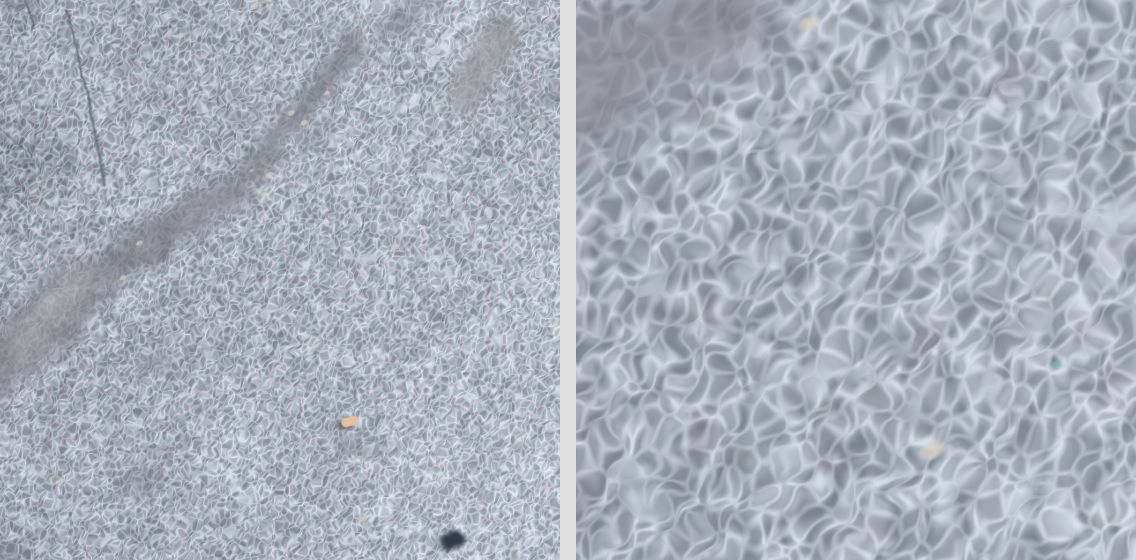
Left: the whole. Right: its middle third, enlarged.
Give the GLSL for this texture, as a WebGL 1 fragment shader.

```glsl
precision highp float;
// Weathered blue-grey stone with wormy grain, a diagonal stain, cracks and small grit.
uniform vec2 u_resolution;

vec2 hash2(vec2 cell) {
  vec3 h = fract(cell.xyx * vec3(0.1031, 0.1030, 0.0973));
  h += dot(h, h.yzx + 33.33);
  return fract((h.xx + h.yz) * h.zy);
}

float valueNoise(vec2 p) {
  vec2 i = floor(p), f = fract(p);
  vec2 s = f * f * (3.0 - 2.0 * f);
  float low = mix(hash2(i).x, hash2(i + vec2(1, 0)).x, s.x);
  float high = mix(hash2(i + vec2(0, 1)).x, hash2(i + vec2(1, 1)).x, s.x);
  return mix(low, high, s.y);
}

// Layered noise, roughly -0.5 to 0.5
float mottle(vec2 p) {
  float sum = 0.0, gain = 0.5;
  for (int k = 0; k < 4; k++) {
    sum += gain * (valueNoise(p) - 0.5);
    p = mat2(1.6, 1.2, -1.2, 1.6) * p + 7.3;
    gain *= 0.55;
  }
  return sum;
}

// Cellular noise: gap between the nearest and second nearest points
float cellGap(vec2 p) {
  vec2 i = floor(p), f = fract(p);
  float nearest = 8.0, second = 8.0;
  for (int y = -1; y <= 1; y++) {
    for (int x = -1; x <= 1; x++) {
      vec2 n = vec2(x, y);
      float d = length(n + hash2(i + n) - f);
      second = min(second, max(nearest, d));
      nearest = min(nearest, d);
    }
  }
  return second - nearest;
}

// Short bright curls on a darker ground, centred on zero
float wormGrain(vec2 p) {
  vec2 warp = vec2(valueNoise(p * 75.0), valueNoise(p * 75.0 + 41.0)) - 0.5;
  vec2 q = p + 0.011 * warp;
  q = vec2(dot(q, vec2(0.87, -0.5)) * 1.2, dot(q, vec2(0.5, 0.87)) * 0.82);
  float vein = 1.0 - smoothstep(0.0, 0.5, cellGap(q * 88.0));
  float body = valueNoise(q * 135.0 + 19.0) - 0.5;
  return 0.5 * (vein - 0.43) + 0.85 * body;
}

float segmentDistance(vec2 p, vec2 a, vec2 b) {
  vec2 ab = b - a;
  return length(p - a - ab * clamp(dot(p - a, ab) / dot(ab, ab), 0.0, 1.0));
}

float softStroke(vec2 p, vec2 a, vec2 b, float width, float blur) {
  return 1.0 - smoothstep(width - blur, width + blur, segmentDistance(p, a, b));
}

// Sparse jittered ovals: x is coverage, y a random id
vec2 scatter(vec2 p, float scale, float density, float radius, float blur) {
  vec2 i = floor(p * scale), found = vec2(0.0);
  for (int y = -1; y <= 1; y++) {
    for (int x = -1; x <= 1; x++) {
      vec2 cell = i + vec2(x, y);
      vec2 pick = hash2(cell + 57.0);
      vec2 d = p - (cell + hash2(cell)) / scale;
      d = vec2(d.x + d.y * 0.5, d.y - d.x * 0.5) * vec2(0.75, 1.2);
      float size = radius * (0.5 + pick.y);
      float mask = 1.0 - smoothstep(size - blur, size + blur, length(d));
      mask *= step(pick.x, density);
      if (mask > found.x) found = vec2(mask, pick.y);
    }
  }
  return found;
}

void main() {
  vec2 p = gl_FragCoord.xy / u_resolution.y;
  float soft = max(0.0015, 0.75 / u_resolution.y);
  float cloud = mottle(p * 7.0);
  float rough = mottle(p * 24.0 + 13.0);
  vec2 ragged = p + 0.045 * vec2(rough, mottle(p * 24.0 + 71.0));

  // Stained areas, where the grain is worn flat
  float band = softStroke(ragged, vec2(-0.02, 0.33), vec2(0.13, 0.47), 0.055, 0.03);
  band = max(band, softStroke(ragged, vec2(0.13, 0.48), vec2(0.42, 0.66), 0.036, 0.025));
  band = max(band, softStroke(ragged, vec2(0.42, 0.66), vec2(0.63, 0.92), 0.022, 0.02));
  band = max(band, 0.7 * softStroke(ragged, vec2(0.71, 0.95), vec2(0.75, 0.99), 0.025, 0.025));
  float pale = softStroke(ragged, vec2(0.03, 0.37), vec2(0.14, 0.50), 0.022, 0.022);
  float taupe = softStroke(ragged, vec2(0.84, 0.84), vec2(0.89, 0.93), 0.032, 0.022);
  float blot = scatter(ragged, 6.0, 0.35, 0.022, 0.024).x;
  float worn = max(max(band, taupe), 0.5 * blot);

  // Base tone, lighter to the lower right
  float tone = 0.66 + 0.06 * (p.x - 0.5) - 0.02 * (p.y - 0.5) + 0.09 * cloud + 0.06 * rough;
  tone -= 0.05 * softStroke(ragged, vec2(0.0, 0.66), vec2(0.06, 0.72), 0.05, 0.05);
  float tint = valueNoise(p * 100.0 + 5.0) - 0.5;
  vec3 color = vec3(tone, tone + 0.03, tone + 0.073) + tint * vec3(-0.03, 0.01, 0.012);
  color = mix(color, vec3(0.53, 0.535, 0.57) + 0.12 * rough, 0.85 * band);
  color = mix(color, vec3(0.65, 0.65, 0.67) + 0.1 * rough, 0.75 * pale);
  color = mix(color, vec3(0.60, 0.605, 0.62) + 0.1 * rough, 0.8 * taupe);
  color = mix(color, vec3(0.53, 0.54, 0.57), 0.5 * blot);
  color += 0.27 * wormGrain(p) * (1.0 - 0.68 * worn);

  // Thin cracks
  vec2 bent = p + 0.012 * vec2(rough, 0.0);
  float crack = softStroke(bent, vec2(0.12, 0.98), vec2(0.16, 0.82), 0.002, 0.0025);
  crack = max(crack, softStroke(bent, vec2(0.16, 0.82), vec2(0.186, 0.67), 0.003, 0.003));
  crack = max(crack, softStroke(bent, vec2(0.045, 1.01), vec2(0.06, 0.95), 0.002, 0.003));
  crack = max(crack, 0.6 * softStroke(bent, vec2(0.0, 0.77), vec2(0.05, 0.73), 0.002, 0.003));
  color = mix(color, vec3(0.34, 0.38, 0.45), 0.7 * crack);

  // Cream, orange and rare teal grit
  vec2 grit = scatter(p, 15.0, 0.13, 0.0045, soft * 1.5);
  vec3 gritColor = mix(vec3(0.86, 0.74, 0.62), vec3(0.84, 0.81, 0.77), smoothstep(0.2, 0.7, grit.y));
  gritColor = mix(gritColor, vec3(0.42, 0.75, 0.75), step(grit.y, 0.14));
  color = mix(color, gritColor, 0.7 * grit.x);

  // Pebble with its shadow, and a dark pit
  float shadow = softStroke(p, vec2(0.609, 0.239), vec2(0.624, 0.241), 0.007, 0.005);
  color = mix(color, vec3(0.36, 0.35, 0.38), 0.75 * shadow);
  float pebble = softStroke(p, vec2(0.618, 0.245), vec2(0.632, 0.249), 0.008, soft * 1.5);
  color = mix(color, vec3(0.90, 0.76, 0.63), pebble);
  float pit = softStroke(mix(p, ragged, 0.4), vec2(0.798, 0.03), vec2(0.812, 0.038), 0.016, 0.009);
  color = mix(color, vec3(0.17, 0.20, 0.26), 0.95 * pit);

  gl_FragColor = vec4(clamp(color, 0.0, 1.0), 1.0);
}
```
